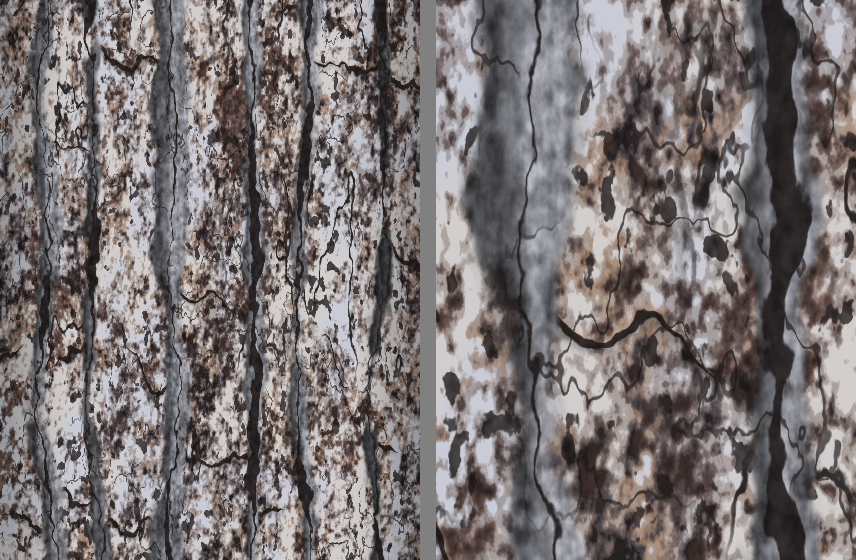
Left, the full canvas; right, a detail of the centre.
Write a WebGL 1 fragment shader that draws this texture.

```glsl
precision highp float;
// Weathered pine bark: ragged vertical plates parted by slate gutters and dark
// fissures. Wandering columns place the furrows, jittered rows break the plates,
// and layered noise with slanted light gives the flaking grey and brown scales.

uniform vec2 u_resolution;

const vec3 DARK  = vec3(0.14, 0.12, 0.12);
const vec3 DEEP  = vec3(0.29, 0.265, 0.27);
const vec3 BROWN = vec3(0.44, 0.375, 0.35);
const vec3 STONE = vec3(0.64, 0.605, 0.59);
const vec3 PALE  = vec3(0.79, 0.775, 0.775);
const vec3 SLATE = vec3(0.48, 0.485, 0.51);
const vec3 OCHRE = vec3(0.63, 0.49, 0.39);
const vec3 RUST  = vec3(0.34, 0.25, 0.225);

const float COLUMNS = 8.0;                   // furrows per canvas height
const float ROWS = 3.4;                      // cross breaks per canvas height
const vec2 FLAKE_SCALE = vec2(54.0, 27.0);
const vec2 GRAIN_SCALE = vec2(170.0, 115.0);
const vec2 LIGHT_STEP = vec2(-0.002, 0.003);
const float SOFT = 0.0011;                   // edge smoothing

float hash(vec2 p) {
  vec3 q = fract(vec3(p.xyx) * 0.1031);
  q += dot(q, q.yzx + 33.33);
  return fract((q.x + q.y) * q.z);
}

float noise(vec2 p) {
  vec2 i = floor(p), f = fract(p);
  f = f * f * (3.0 - 2.0 * f);
  return mix(mix(hash(i), hash(i + vec2(1.0, 0.0)), f.x),
             mix(hash(i + vec2(0.0, 1.0)), hash(i + 1.0), f.x), f.y);
}

float fbm(vec2 p) {
  float sum = 0.0, amp = 0.516;
  for (int i = 0; i < 5; i++) {
    sum += amp * noise(p);
    p = mat2(1.6, 0.9, -0.9, 1.6) * p + 17.3;
    amp *= 0.5;
  }
  return sum;
}

// Height of the flaking scales
float relief(vec2 p) {
  float bend = noise(p * vec2(18.0, 9.0));
  return fbm(p * FLAKE_SCALE + 1.5 * bend + 50.0);
}

// Coverage of a line of half width w at distance d
float line(float d, float w) {
  return smoothstep(w + SOFT, w - SOFT, d) * smoothstep(0.0, SOFT, w);
}

// Signed distance to the nearest furrow, its id and the id of the plate
vec3 furrow(float u, float y) {
  vec3 best = vec3(9.0, 0.0, 0.0);
  for (int i = -1; i <= 1; i++) {
    float id = floor(u) + float(i);
    float wander = 0.35 * (noise(vec2(id * 9.0, y * 3.5)) - 0.5);
    float side = u - id - 0.5 - 0.45 * (hash(vec2(id, 4.0)) - 0.5) - wander;
    if (abs(side) < abs(best.x)) best = vec3(side, id, id + step(0.0, side));
  }
  return best;
}

vec3 barkRamp(float t) {
  vec3 c = mix(DARK, DEEP, smoothstep(0.08, 0.26, t));
  c = mix(c, BROWN, smoothstep(0.26, 0.42, t));
  c = mix(c, STONE, smoothstep(0.42, 0.57, t));
  return mix(c, PALE, smoothstep(0.62, 0.80, t));
}

void main() {
  vec2 p = gl_FragCoord.xy / u_resolution.y;
  float ragged = fbm(p * vec2(26.0, 15.0) + 8.0) - 0.5;
  float jag = fbm(p * vec2(80.0, 42.0) + 38.0) - 0.5;

  // Plates and furrows
  vec3 f = furrow(p.x * COLUMNS + 20.0, p.y);
  float kind = hash(vec2(f.y, 11.0));
  float width = mix(0.03, 0.19, kind) * (0.4 + 1.1 * noise(vec2(f.y * 7.0, p.y * 5.0)));
  float edge = abs(f.x) - width + 0.30 * ragged + 0.16 * jag;
  float plate = smoothstep(-0.03, 0.05, edge);

  // Cross breaks, each dividing a plate into blocks
  float v = p.y * ROWS + 9.0 * hash(vec2(f.z, 2.0)) + 0.28 * ragged + 0.06 * jag
          + 0.4 * noise(vec2(p.x * 14.0, f.z * 5.0 + p.y * 3.0));
  float breakSide = (fract(v) - 0.5) / ROWS;
  float block = hash(vec2(f.z, floor(v + 0.5)));
  float open = smoothstep(0.3, 0.7, noise(p * vec2(15.0, 6.0) + 31.0));
  float crossCrack = line(abs(breakSide), 0.0048 * open) * plate;

  // Scales with slanted light
  float h = relief(p);
  float slope = h - relief(p + LIGHT_STEP);
  float grain = fbm(p * GRAIN_SCALE);
  float patches = fbm(p * vec2(9.0, 4.0) + 70.0);
  float streak = fbm(p * vec2(75.0, 9.0) + 300.0);
  float tone = 0.645 + 1.2 * (h - 0.5) + 1.15 * (grain - 0.5) + 1.1 * slope
             + 0.6 * (patches - 0.5) + 0.45 * (streak - 0.5) + 0.10 * (block - 0.5);
  vec3 color = barkRamp(tone);

  // Warm stains, cool lichen film and rusty bare wood
  float warm = smoothstep(0.50, 0.68, fbm(p * vec2(32.0, 22.0) + 120.0));
  float middle = smoothstep(0.25, 0.45, tone) * smoothstep(0.85, 0.60, tone);
  color = mix(color, OCHRE, 0.5 * warm * middle);
  float cool = smoothstep(0.45, 0.65, fbm(p * vec2(15.0, 8.0) + 200.0));
  color = mix(color, color * vec3(0.96, 0.99, 1.04), cool);
  float bare = smoothstep(0.55, 0.63, 0.5 * fbm(p * vec2(11.0, 5.0) + 90.0)
             + 0.28 * (1.0 - h) + 0.24 * (1.0 - grain) + 0.05 * (block - 0.5));
  color = mix(color, RUST * (0.3 + 1.4 * grain), 0.7 * bare);

  // Slate gutters with fibres and weathered flecks
  float fibre = fbm(p * vec2(130.0, 16.0) + 5.0);
  vec3 gutter = SLATE * (1.02 + 0.9 * (fibre - 0.5) + 1.0 * (grain - 0.5) + 0.5 * (h - 0.5));
  gutter *= mix(0.50, 1.0, smoothstep(0.1, 0.45, kind));
  gutter *= 1.0 - 0.35 * smoothstep(0.02, -0.10, f.x);
  color = mix(gutter, color, plate);

  // Jagged fissure along each furrow, swelling in places
  float swell = noise(vec2(f.y * 3.0, p.y * 7.0));
  float gap = 0.0009 + 0.0022 * swell + 0.0055 * smoothstep(0.55, 0.9, swell);
  float fissure = line(abs(f.x + 0.22 * ragged + 0.14 * jag) / COLUMNS, gap);

  // Upright splits, fine checks and small pits
  float splitPath = abs(fbm(p * vec2(15.0, 4.0) + 140.0) + 0.10 * jag - 0.5);
  float splitMask = smoothstep(0.50, 0.70, noise(p * vec2(9.0, 5.0) + 60.0));
  float split = smoothstep(0.018, 0.006, splitPath) * splitMask * plate;
  float checkPath = abs(fbm(p * vec2(38.0, 18.0) + 240.0) - 0.5);
  float checkMask = smoothstep(0.42, 0.65, noise(p * vec2(22.0, 12.0) + 90.0));
  float check = 0.75 * smoothstep(0.020, 0.006, checkPath) * checkMask;
  float pits = smoothstep(0.66, 0.71, fbm(p * vec2(85.0, 48.0) + 160.0)) * plate;

  // Lit lips beside the breaks, shade under them, then the openings
  float lip = smoothstep(0.014, 0.004, breakSide) * step(0.0, breakSide) * open * plate;
  float shade = smoothstep(-0.018, 0.0, breakSide) * step(breakSide, 0.0) * open * plate;
  color = mix(color, OCHRE * (0.5 + 1.1 * grain), 0.4 * lip);
  color *= 1.0 - 0.35 * shade;
  color *= 1.0 - 0.22 * smoothstep(0.08, 0.0, abs(edge)) * (0.3 + 0.7 * step(f.x, 0.0));
  float opening = max(max(crossCrack, fissure), max(max(split, check), 0.85 * pits));
  color = mix(color, DARK * (0.45 + 0.9 * grain), 0.93 * opening);

  // Trunk curving away at both sides
  float across = abs(gl_FragCoord.x / u_resolution.x - 0.5) * 2.0;
  color *= 1.04 - 0.26 * smoothstep(0.65, 1.0, across);
  gl_FragColor = vec4(clamp(color, 0.0, 1.0), 1.0);
}
```
